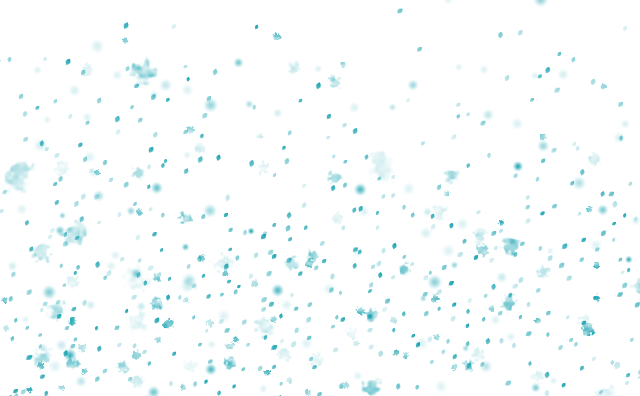
A Shadertoy shader for this background:

```glsl
// Teal petals, soft drops and ragged tufts drifting over white, thicker toward the bottom.
// Each layer scatters one shape per jittered grid cell; a density field thins the
// cells with height, and all layers are laid over one another as ink coverage.

#define INK vec3(0.0, 0.60, 0.66)
#define PETAL_CELL 0.045
#define PETAL_SIZE vec2(0.0085, 0.0058)
#define PETAL_TILT 1.0
#define DROP_CELL 0.085
#define DROP_RADIUS vec2(0.010, 0.022)
#define TUFT_CELL 0.13
#define TUFT_RADIUS vec2(0.017, 0.048)
#define CRUMB_CELL 0.068
#define CRUMB_RADIUS vec2(0.008, 0.016)

const int PETAL = 0, DROP = 1, TUFT = 2, CRUMB = 3;

vec4 hash4(vec2 cell, float seed) {
    vec4 h = fract(vec4(cell, seed, cell.x) * vec4(0.1031, 0.1030, 0.0973, 0.1099));
    h += dot(h, h.wzxy + 33.33);
    return fract((h.xxyz + h.yzzw) * h.zywx);
}

float noise(vec2 p) {
    vec2 i = floor(p), f = fract(p);
    f = f * f * (3.0 - 2.0 * f);
    float low = mix(hash4(i, 7.0).x, hash4(i + vec2(1, 0), 7.0).x, f.x);
    float high = mix(hash4(i + vec2(0, 1), 7.0).x, hash4(i + vec2(1, 1), 7.0).x, f.x);
    return mix(low, high, f.y);
}

// Pointed oval, a little darker toward its upper tip
float petal(vec2 p, vec4 look) {
    float angle = PETAL_TILT + (look.x - 0.5) * 0.8;
    float c = cos(angle), s = sin(angle);
    vec2 q = vec2(c * p.x + s * p.y, c * p.y - s * p.x);
    q /= PETAL_SIZE * mix(0.75, 1.15, look.y);
    float body = 1.0 - smoothstep(0.5, 1.25, abs(q.y) + q.x * q.x);
    return body * mix(0.15, 0.95, look.z) * (0.87 + 0.13 * clamp(q.x, -1.0, 1.0));
}

// Out-of-focus round drop
float drop(vec2 p, vec4 look) {
    float radius = mix(DROP_RADIUS.x, DROP_RADIUS.y, look.x);
    float strength = mix(0.13, 0.85, pow(look.y, 4.0));
    return strength * (1.0 - smoothstep(0.0, 1.0, length(p) / radius));
}

// Ragged patch with mottled inside; crispness narrows its rim
float tuft(vec2 p, vec4 look, vec2 radii, float strength, float crispness) {
    float radius = mix(radii.x, radii.y, pow(look.x, 4.0));
    if (length(p) > 1.5 * radius) return 0.0;
    vec2 offset = look.zw * 40.0;
    float rim = noise(p / radius * 2.6 + offset);
    float grain = noise(p * vec2(75.0, 95.0) + offset.yx);
    float reach = length(p) / radius + (rim - 0.5) * 0.9;
    float body = 1.0 - smoothstep(mix(0.35, 0.85, crispness), 1.05, reach);
    return body * strength * mix(0.3, 1.0, grain);
}

// Chance that a cell holds a shape
float density(vec2 p, int kind) {
    float rise = smoothstep(0.05, 1.0, p.y);
    float patches = mix(0.6, 1.4, noise(p * 4.0 + 3.0));
    if (kind == PETAL) return mix(0.82, 0.13, rise) * patches;
    if (kind == DROP) return mix(0.68, 0.24, rise) * patches;
    if (kind == TUFT) return mix(0.72, 0.12, rise) * patches;
    return mix(0.65, 0.04, smoothstep(0.0, 0.45, p.y)) * patches;
}

// Coverage of one layer, gathered from the neighbouring cells
float scatter(vec2 p, float size, int kind) {
    float clear = 1.0;
    float seed = 11.0 + 17.0 * float(kind);
    vec2 home = floor(p / size);
    for (int y = -1; y <= 1; y++)
    for (int x = -1; x <= 1; x++) {
        vec2 cell = home + vec2(x, y);
        vec4 place = hash4(cell + 50.0, seed);
        vec2 centre = (cell + 0.05 + 0.9 * place.xy) * size;
        if (place.z > density(centre, kind)) continue;
        vec4 look = hash4(cell + 50.0, seed + 5.0);
        vec2 q = p - centre;
        float ink;
        if (kind == PETAL) ink = petal(q, look);
        else if (kind == DROP) ink = drop(q, look);
        else if (kind == TUFT)
            ink = tuft(q, look, TUFT_RADIUS, mix(0.14, 0.75, look.y * look.y), 0.2);
        else
            ink = tuft(q, look, CRUMB_RADIUS, mix(0.3, 0.95, look.y), 0.7);
        clear *= 1.0 - ink;
    }
    return 1.0 - clear;
}

void mainImage(out vec4 fragColor, in vec2 fragCoord) {
    vec2 p = fragCoord / iResolution.y;
    float clear = 1.0 - scatter(p, TUFT_CELL, TUFT);
    clear *= 1.0 - scatter(p, DROP_CELL, DROP);
    clear *= 1.0 - scatter(p, CRUMB_CELL, CRUMB);
    clear *= 1.0 - scatter(p, PETAL_CELL, PETAL);
    fragColor = vec4(mix(INK, vec3(1.0), clear), 1.0);
}
```
